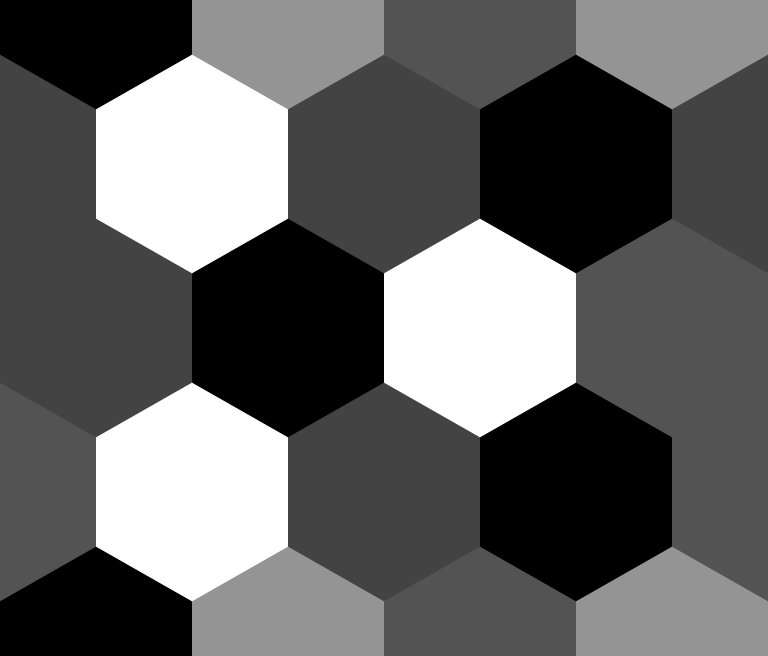
This pattern is drawn by a Shadertoy shader. Its source:

```glsl
// Seamless tile of flat grey hexagons, four across and four rows down.

const float TILE_CELLS = 4.0;
const float ROW_PITCH = 0.8660254;  // row spacing over hexagon width

// Five greys
const float BLACK = 0.0;
const float DARK  = 0.263;
const float MID   = 0.327;
const float LIGHT = 0.58;
const float WHITE = 1.0;

// Shades of one tile, row by row from the bottom
const float SHADES[16] = float[16](
    BLACK, LIGHT, MID,   LIGHT,
    MID,   WHITE, DARK,  BLACK,
    DARK,  BLACK, WHITE, MID,
    DARK,  WHITE, DARK,  BLACK
);

// Shade of a cell, wrapping in both directions
float cellShade(vec2 cell) {
    ivec2 wrapped = ivec2(cell) & 3;
    return SHADES[wrapped.y * 4 + wrapped.x];
}

// Even rows are shifted by half a hexagon
float rowShift(float row) {
    return 0.5 - 0.5 * mod(row, 2.0);
}

// Squared distance from a point to a cell centre, hexagon width = 1
float centreDistance2(vec2 point, vec2 cell) {
    vec2 offset = point - cell - vec2(rowShift(cell.y), 0.0);
    offset.y *= ROW_PITCH;
    return dot(offset, offset);
}

// Shade of the hexagon under a point, blended with its closest neighbour
float hexShade(vec2 point, float pixelSize) {
    vec2 nearest = vec2(0.0), second = vec2(0.0);
    float nearestD2 = 1e5, secondD2 = 1e5;

    for (int j = 0; j < 2; j++) {
        float row = floor(point.y) + float(j);
        float firstColumn = floor(point.x - rowShift(row));
        for (int i = 0; i < 2; i++) {
            vec2 cell = vec2(firstColumn + float(i), row);
            float d2 = centreDistance2(point, cell);
            if (d2 < nearestD2) {
                second = nearest;
                secondD2 = nearestD2;
                nearest = cell;
                nearestD2 = d2;
            } else if (d2 < secondD2) {
                second = cell;
                secondD2 = d2;
            }
        }
    }

    // Neighbouring centres are one unit apart
    float edgeDistance = 0.5 * (secondD2 - nearestD2);
    float coverage = clamp(0.5 + edgeDistance / pixelSize, 0.0, 1.0);
    return mix(cellShade(second), cellShade(nearest), coverage);
}

void mainImage(out vec4 fragColor, in vec2 fragCoord) {
    vec2 point = fragCoord / iResolution.xy * TILE_CELLS;
    float pixelSize = TILE_CELLS / iResolution.x;
    fragColor = vec4(vec3(hexShade(point, pixelSize)), 1.0);
}
```
